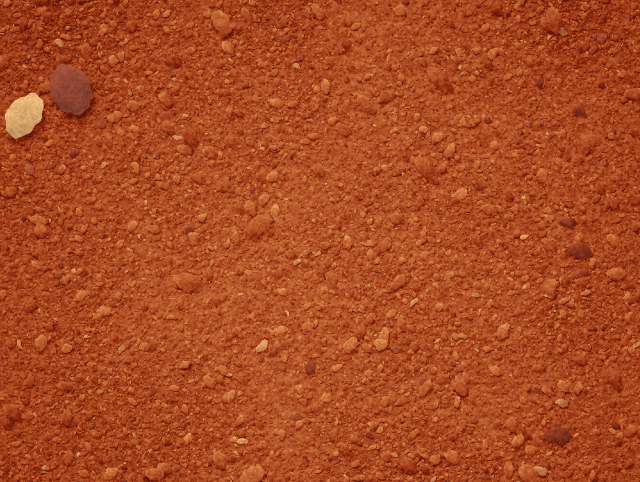
Write a WebGL 1 fragment shader that draws this texture.

```glsl
precision highp float;
// Dry red earth strewn with angular gravel, lit from above and slightly left.
// Noise relief forms the soil; jittered grids of faceted stones, fine to coarse,
// add shaded bodies and shadows to a tone that a colour ramp then maps.

uniform vec2 u_resolution;

#define LIGHT vec2(-0.35, 0.94)
#define SOIL_TONE 2.15
#define RELIEF 4.6
#define GRAIN 2.7
#define SHADOW 1.8
#define STONE_TONE 2.6
#define STONE_SPREAD 2.3
#define FACET 1.15
#define FINEST 125.0
#define GROWTH 0.6
#define GLOW 1.0

vec3 hash3(vec2 p) {
  vec3 q = fract(p.xyx * vec3(0.1031, 0.1030, 0.0973));
  q += dot(q, q.yxz + 33.33);
  return fract((q.xxy + q.yzz) * q.zyx);
}

float noise(vec2 p) {
  vec2 i = floor(p), f = fract(p);
  f = f * f * (3.0 - 2.0 * f);
  return mix(mix(hash3(i).x, hash3(i + vec2(1, 0)).x, f.x),
             mix(hash3(i + vec2(0, 1)).x, hash3(i + vec2(1, 1)).x, f.x), f.y);
}

float fbm(vec2 p) {
  float sum = 0.0, amp = 0.5;
  for (int i = 0; i < 4; i++) {
    sum += amp * noise(p);
    p = mat2(1.6, 1.2, -1.2, 1.6) * p + 17.3;
    amp *= 0.55;
  }
  return sum;
}

// Skewed, bevelled block; 1.0 on the outline of a unit stone.
float stoneShape(vec2 d, vec3 k) {
  float a = 6.2832 * k.y;
  vec2 q = mat2(cos(a), sin(a), -sin(a), cos(a)) * d;
  q.x += (k.z - 0.5) * 0.9 * q.y;
  q *= vec2(0.85, 1.0 + 0.45 * k.x);
  vec2 b = abs(q);
  float bevel = (b.x + b.y) * (0.66 + 0.12 * k.z);
  float corner = dot(q, vec2(0.75, 0.85));
  return mix(max(max(b.x, b.y), max(bevel, corner)), length(q), 0.2);
}

// surface = (tone, tint); d is in stone radii, blur is one pixel in radii.
void addStone(inout vec2 surface, vec2 d, vec3 k, vec2 material, float blur) {
  float edge = stoneShape(d, k);
  float umbra = stoneShape(d + LIGHT * 0.36, k);
  float soft = min(blur, 0.7);
  surface.x -= SHADOW * (1.0 - smoothstep(0.75, 1.25 + 0.2 * soft, umbra));
  float facing = clamp(dot(d, LIGHT) * 2.0 + (k.y - 0.5) * 0.8, -1.0, 1.0);
  float rim = smoothstep(0.3, 0.9, edge);
  float tone = material.x + FACET * facing * (0.35 + 0.65 * rim);
  float body = 1.0 - smoothstep(1.0 - 0.5 * soft, 1.0 + 0.5 * soft, edge);
  surface = mix(surface, vec2(tone, material.y), body);
}

void addGravel(inout vec2 surface, vec2 p, float scale, float density, float seed) {
  vec2 g = p * scale, cell = floor(g);
  for (int y = -1; y <= 1; y++) {
    for (int x = -1; x <= 1; x++) {
      vec2 id = cell + vec2(x, y);
      vec3 h = hash3(id + seed), k = hash3(id + seed + 71.7);
      if (h.z < density) {
        float r = mix(0.17, 0.44, k.x * k.x);
        vec2 d = (g - id - 0.15 - 0.7 * h.xy) / r;
        float tint = step(0.97, k.z) * 0.4 - step(k.z, 0.05) * 0.4;
        float tone = STONE_TONE + STONE_SPREAD * (h.z / density - 0.5) + 2.0 * tint;
        addStone(surface, d, k, vec2(tone, tint), scale / (u_resolution.y * r));
      }
    }
  }
}

// Six earth colours, one per unit of tone, continued darker and lighter.
vec3 earth(float t) {
  vec3 c = mix(vec3(0.37, 0.08, 0.03), vec3(0.49, 0.13, 0.04), clamp(t + 1.0, 0.0, 1.0));
  c = mix(c, vec3(0.59, 0.20, 0.07), clamp(t, 0.0, 1.0));
  c = mix(c, vec3(0.67, 0.28, 0.13), clamp(t - 1.0, 0.0, 1.0));
  c = mix(c, vec3(0.73, 0.36, 0.18), clamp(t - 2.0, 0.0, 1.0));
  c = mix(c, vec3(0.79, 0.44, 0.22), clamp(t - 3.0, 0.0, 1.0));
  c = mix(c, vec3(0.84, 0.54, 0.31), clamp(t - 4.0, 0.0, 1.0));
  return mix(c, vec3(0.92, 0.70, 0.47), clamp((t - 5.0) * 0.5, 0.0, 1.0));
}

void main() {
  vec2 p = gl_FragCoord.xy / u_resolution.y;
  vec2 middle = vec2(0.5 * u_resolution.x / u_resolution.y, 0.44);

  // Soil with bumps lit by the height difference towards the light
  float patches = fbm(p * 5.0 + 3.1);
  float slope = fbm(p * 52.0) - fbm(p * 52.0 + LIGHT * 0.25);
  vec2 surface = vec2(SOIL_TONE + RELIEF * slope + 1.5 * (patches - 0.47), 0.0);

  // Gravel from fine to coarse, thinned on the smooth patches
  vec2 rough = p + 0.005 * (vec2(noise(p * 95.0), noise(p * 95.0 + 40.0)) - 0.5);
  float scale = FINEST;
  for (int i = 0; i < 5; i++) {
    float n = float(i);
    float density = (0.75 - 0.145 * n) * (1.6 - 1.4 * patches);
    addGravel(surface, rough, scale, density, 13.0 * n + 5.0);
    scale *= GROWTH;
  }

  // A mauve and a cream rock at the upper left
  float pixel = 1.0 / (0.043 * u_resolution.y);
  addStone(surface, (rough - vec2(0.147, 0.814)) / 0.045, vec3(0.1, 0.15, 0.6), vec2(2.7, -0.85), pixel);
  addStone(surface, (rough - vec2(0.05, 0.762)) / 0.043, vec3(0.6, 0.85, 0.4), vec2(5.0, 0.85), pixel);

  // Sandy grain and the broad fall of light towards the corners
  float sand = 0.65 * noise(p * 270.0) + 0.35 * noise(p * 130.0 + 9.0) - 0.5;
  float glow = 0.45 - 2.1 * dot(p - middle, p - middle);
  float tone = surface.x + GRAIN * sand + GLOW * max(glow, -0.8);

  vec3 colour = earth(tone);
  float light = 0.62 + 0.075 * clamp(tone, -1.0, 6.0);
  colour = mix(colour, vec3(0.90, 0.72, 0.48) * light, max(surface.y, 0.0));
  colour = mix(colour, vec3(0.70, 0.34, 0.27) * light, max(-surface.y, 0.0));
  gl_FragColor = vec4(colour, 1.0);
}
```
